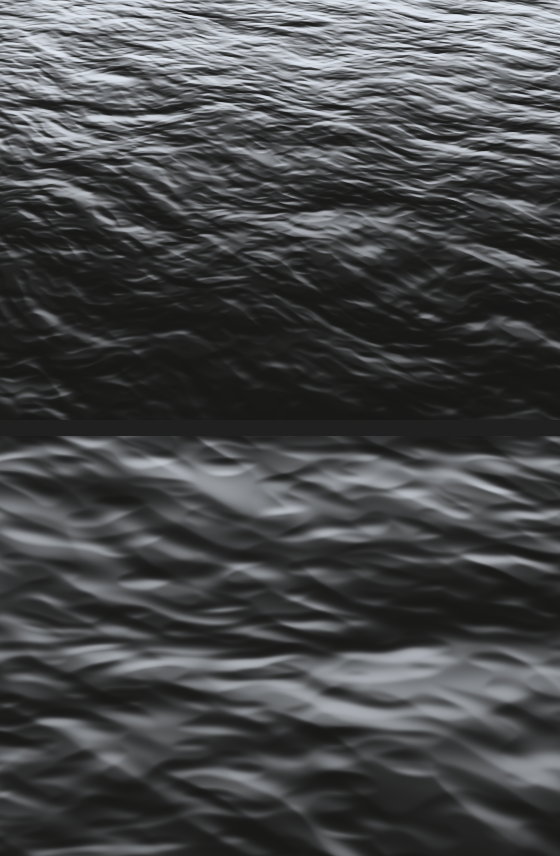
Top, the full canvas; bottom, a detail of the centre.
A WebGL 2 fragment shader for this texture:

```glsl
#version 300 es
precision highp float;

uniform vec2 u_resolution;
out vec4 fragColor;

#define HORIZON 1.7
#define WAVE_FREQ vec2(3.4, 12.5)
#define WAVE_HEIGHT 0.062
#define OCTAVES 5
#define LACUNARITY 1.65
#define GAIN 0.61
#define CREST_SHARPNESS 0.55
#define CONTRAST 2.1
#define NEAR_THRESHOLD 1.95
#define FAR_THRESHOLD -0.48
#define DEEP_COLOR vec3(0.092, 0.091, 0.088)
#define SKY_COLOR vec3(0.89, 0.915, 0.95)

vec2 gradientAt(vec2 cell) {
    vec3 q = fract(cell.xyx * vec3(0.1031, 0.1030, 0.0973));
    q += dot(q, q.yzx + 33.33);
    float angle = 6.2832 * fract((q.x + q.y) * q.z);
    return vec2(cos(angle), sin(angle));
}

float gradientNoise(vec2 p) {
    vec2 i = floor(p), f = p - i;
    vec2 u = f * f * f * (f * (f * 6.0 - 15.0) + 10.0);
    vec2 e = vec2(0.0, 1.0);
    float a = dot(gradientAt(i), f);
    float b = dot(gradientAt(i + e.yx), f - e.yx);
    float c = dot(gradientAt(i + e.xy), f - e.xy);
    float d = dot(gradientAt(i + e.yy), f - e.yy);
    return mix(mix(a, b, u.x), mix(c, d, u.x), u.y);
}

// Sum of sheared, stretched wave trains with pinched crests
float waterHeight(vec2 p) {
    p.y += 0.03 * gradientNoise(p * vec2(3.5, 6.0) + 7.3);
    float height = 0.0, amplitude = WAVE_HEIGHT;
    vec2 freq = WAVE_FREQ;
    for (int i = 0; i < OCTAVES; i++) {
        float k = float(i);
        float tilt = 0.13 + 0.17 * sin(k * 2.4 + 0.6);
        vec2 q = vec2(p.x, p.y + tilt * p.x) * freq;
        float n = gradientNoise(q + vec2(17.3, 41.7) * (k + 1.0));
        float crest = -sqrt(n * n + 0.003);
        height += amplitude * mix(n, crest, CREST_SHARPNESS);
        freq *= LACUNARITY;
        amplitude *= GAIN;
    }
    return height;
}

void main() {
    vec2 uv = gl_FragCoord.xy / u_resolution.y;
    float centerX = 0.5 * u_resolution.x / u_resolution.y;

    // Project the view onto the water plane
    float depth = 1.0 / (HORIZON - uv.y);
    vec2 water = vec2((uv.x - centerX) * depth, depth);

    // Slope away from the viewer, averaged over the pixel footprint
    float reach = max(0.0012, 0.7 * depth * depth / u_resolution.y);
    vec2 stepZ = vec2(0.0, reach);
    float slope = (waterHeight(water - stepZ) - waterHeight(water + stepZ)) / (2.0 * reach);

    // Broad gusts brighten or calm whole patches
    float gust = 0.75 * gradientNoise(water * vec2(2.6, 6.0) + vec2(3.1, 8.7));

    // Grazing far water and receding faces mirror the sky
    float threshold = mix(NEAR_THRESHOLD, FAR_THRESHOLD, uv.y);
    float reflection = 1.0 / (1.0 + exp(-CONTRAST * (slope + gust - threshold)));
    reflection *= mix(0.48, 1.0, smoothstep(0.0, 0.95, uv.y));

    fragColor = vec4(mix(DEEP_COLOR, SKY_COLOR, reflection), 1.0);
}
```
